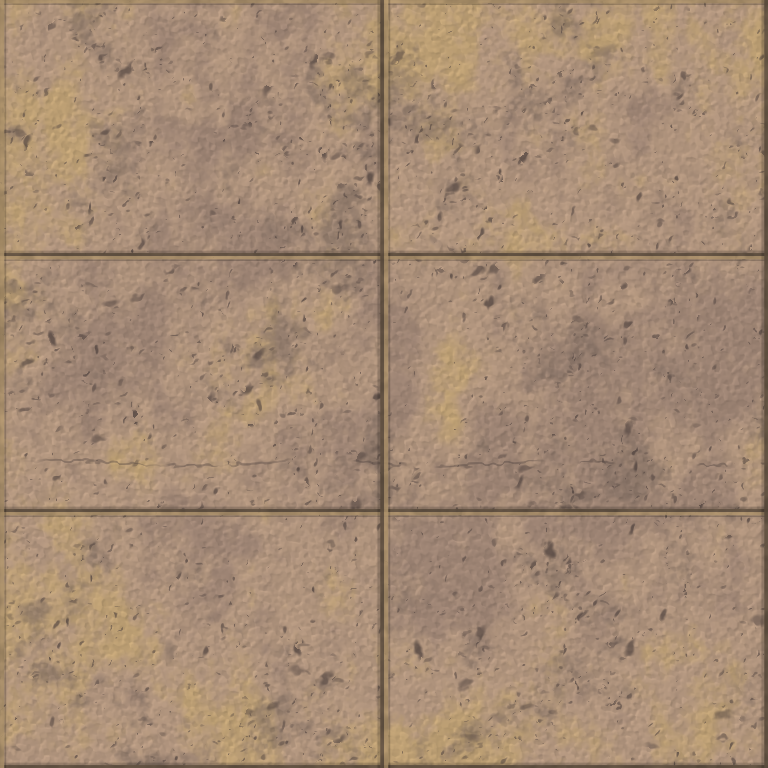
Write a Shadertoy shader that draws this texture.

```glsl
// Weathered stone slabs, two across and three down, with bevelled joints.
// Layered smooth cellular noise makes the mottling, stains and grain;
// scattered slanted ellipses make the pits, and signed bands the joints.

const vec2 GRID = vec2(2.0, 3.0);
const vec3 MAUVE = vec3(0.610, 0.512, 0.450);
const vec3 SAND = vec3(0.690, 0.580, 0.490);
const vec3 OCHRE = vec3(0.735, 0.620, 0.450);
const vec3 STAIN = vec3(0.480, 0.410, 0.370);
const vec3 PIT = vec3(0.310, 0.260, 0.245);
const vec3 BEVEL_LIGHT = vec3(0.640, 0.540, 0.395);
const vec3 JOINT_DARK = vec3(0.365, 0.305, 0.245);

vec2 hash2(vec2 p) {
    vec3 q = fract(p.xyx * vec3(0.1031, 0.1030, 0.0973));
    q += dot(q, q.yzx + 33.33);
    return fract((q.xx + q.yz) * q.zy);
}

// Blends the random values of nearby jittered cells; result is 0 to 1.
float cellular(vec2 p) {
    vec2 id = floor(p);
    float total = 0.0, weights = 0.0;
    for (int y = -1; y <= 1; y++)
    for (int x = -1; x <= 1; x++) {
        vec2 cell = id + vec2(x, y);
        vec2 offset = cell + hash2(cell) - p;
        float weight = exp(-5.0 * dot(offset, offset));
        total += weight * hash2(cell + 71.0).x;
        weights += weight;
    }
    return total / weights;
}

float layered(vec2 p, int octaves, float gain) {
    float sum = 0.0, norm = 0.0, amp = 1.0;
    for (int i = 0; i < octaves; i++) {
        sum += amp * cellular(p);
        norm += amp;
        amp *= gain;
        p = mat2(1.6, 1.2, -1.2, 1.6) * p + 19.7;
    }
    return sum / norm;
}

// Slanted, elongated pits; density is the share of cells that hold one.
float pits(vec2 p, float density) {
    vec2 id = floor(p);
    float depth = 0.0;
    for (int y = -1; y <= 1; y++)
    for (int x = -1; x <= 1; x++) {
        vec2 cell = id + vec2(x, y);
        vec2 shape = hash2(cell + 37.0);
        vec2 d = p - cell - hash2(cell);
        float angle = mix(-0.3, 1.6, shape.x);
        float c = cos(angle), s = sin(angle);
        d = mat2(c, -s, s, c) * d;
        float radius = mix(0.09, 0.30, shape.y * shape.y * shape.y);
        float hole = 1.0 - smoothstep(0.4, 1.2, length(d * vec2(0.55, 1.1)) / radius);
        float present = step(hash2(cell + 113.0).x, density);
        depth = max(depth, hole * present * mix(0.5, 1.0, shape.x));
    }
    return depth;
}

// Smooth band covering from <= s <= to.
float band(float s, float from, float to, float soft) {
    return smoothstep(from - soft, from + soft, s) - smoothstep(to - soft, to + soft, s);
}

// Dark side, lit side and inner groove around a joint at s = 0.
vec3 joint(vec3 color, float s, float width, float wear, float soft) {
    color *= 1.0 - 0.18 * band(s, -1.8 * width, 0.0, soft * 2.0);
    color = mix(color, BEVEL_LIGHT * wear, 0.85 * band(s, 0.0, 1.15 * width, soft));
    color *= 1.0 - 0.20 * band(s, 1.2 * width, 1.7 * width, soft);
    return mix(color, JOINT_DARK * wear, 0.95 * band(s, -width, 0.0, soft));
}

void mainImage(out vec4 fragColor, in vec2 fragCoord) {
    vec2 uv = fragCoord / iResolution.xy;
    float soft = 0.6 / iResolution.y;

    // Mottled base: warm drift by row, cloudy patches, vertical streaks, slab tint
    float slab = hash2(floor(uv * GRID) + 5.0).x - 0.5;
    float cloud = layered(uv * 5.0 + 3.0, 6, 0.72) - 0.5;
    float streak = layered(uv * vec2(34.0, 5.0), 2, 0.6) - 0.5;
    float warmth = 0.47 + 1.5 * cloud + 0.35 * streak + 0.08 * slab
                 + 0.10 * cos(7.8 * (uv.y - 0.85));
    vec3 color = mix(MAUVE, SAND, smoothstep(0.15, 0.48, warmth));
    color = mix(color, OCHRE, smoothstep(0.48, 0.85, warmth));

    // Dusky stains
    float stain = layered(uv * 11.0 + 41.0, 5, 0.75);
    color = mix(color, STAIN, 0.55 * smoothstep(0.56, 0.76, stain));

    // Fine grain, lit from the upper left
    vec2 grainPos = uv * 190.0;
    float grain = cellular(grainPos);
    float relief = grain - cellular(grainPos + vec2(-0.4, 0.4));
    color *= 1.0 + 0.10 * (grain - 0.5) + 0.09 * relief;

    // Ragged pits, gathered where stains are strong
    vec2 ragged = vec2(cellular(uv * 110.0), cellular(uv * 110.0 + 60.0)) - 0.5;
    vec2 pitPos = uv + 0.008 * ragged;
    float cluster = smoothstep(0.46, 0.68, stain);
    float small = pits(pitPos * 84.0, 0.12 + 0.35 * cluster);
    float large = pits(pitPos * 40.0 + 9.0, 0.04 + 0.40 * cluster);
    color = mix(color, PIT, max(0.60 * small, 0.75 * large));

    // Broken hairline crack across the middle row
    float crackY = 0.397 + 0.003 * sin(uv.x * 19.0) + 0.006 * ragged.y;
    float crack = 1.0 - smoothstep(0.0005, 0.0022, abs(uv.y - crackY));
    color = mix(color, PIT, 0.40 * crack * smoothstep(0.45, 0.65, cellular(uv * vec2(22.0, 3.0))));

    // Joints: lit on the left and top of each slab, dark on the right and bottom
    vec2 side = (fract(uv * GRID + 0.5) - 0.5) / GRID * vec2(1.0, -1.0);
    float wear = 0.85 + 0.30 * layered(uv * 60.0, 2, 0.6);
    color = joint(color, side.y, 0.0038, wear, soft);
    color = joint(color, side.x, 0.0048, wear, soft);

    fragColor = vec4(color, 1.0);
}
```
